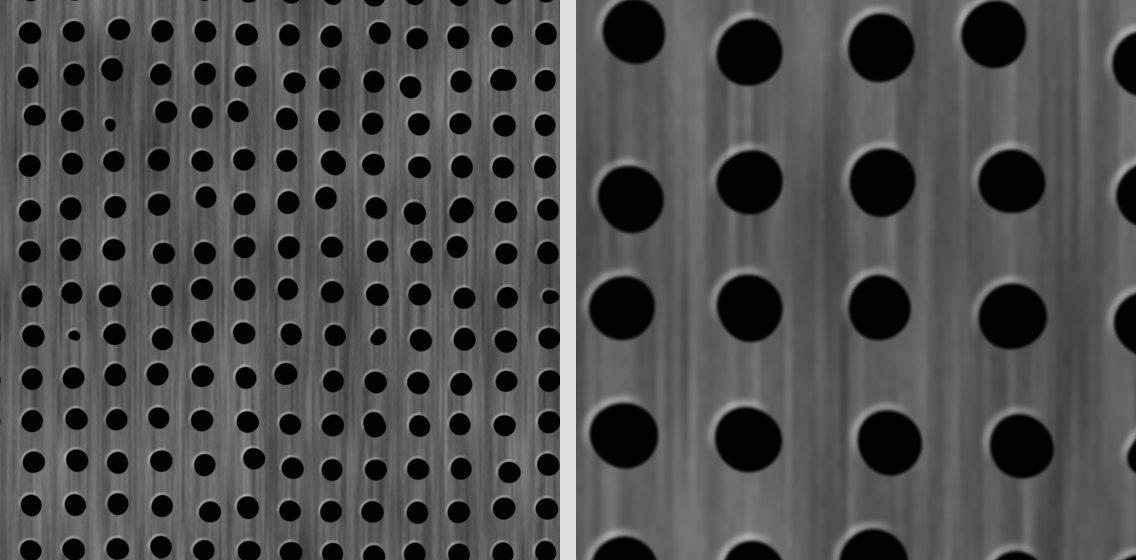
Left: the whole. Right: its middle third, enlarged.
This texture is drawn by a Shadertoy shader. Its source:

```glsl
// Brushed grey metal sheet punched with a 13 x 13 grid of slightly irregular black holes.
const float REPEATS = 13.0;                   // holes across and down
const vec2 GRID_ORIGIN = vec2(0.71, 0.19);    // first hole centre, in cells
const float HOLE_RADIUS = 0.252;              // in cells
const float DRIFT = 0.09;                     // slow wander of the grid
const float JITTER = 0.035;                   // random shift of every hole
const float SLIP = 0.13;                      // larger shift of a few holes
const float SLIP_SHARE = 0.12;
const float SMALL_SHARE = 0.035;              // undersized holes
const float LOBED_SHARE = 0.025;              // double-punched holes
const float EDGE_SOFTNESS = 0.022;
const float RIM_WIDTH = 0.035;
const float RIM_GAIN = 0.19;
const vec2 LIGHT_DIR = vec2(-0.64, 0.77);
const vec3 METAL = vec3(0.362);
const vec3 HOLE = vec3(0.008);
const float TAU = 6.28319;

vec2 hash2(vec2 p) {
    vec3 q = fract(p.xyx * vec3(0.1031, 0.1030, 0.0973));
    q += dot(q, q.yzx + 33.33);
    return fract((q.xx + q.yz) * q.zy);
}

// Value noise in -0.5..0.5 that wraps after "period" lattice cells
float wrapNoise(vec2 uv, vec2 period, float seed) {
    vec2 p = uv * period, i = floor(p), f = fract(p);
    f = f * f * (3.0 - 2.0 * f);
    vec2 a = mod(i, period) + seed, b = mod(i + 1.0, period) + seed;
    float low = mix(hash2(a).x, hash2(vec2(b.x, a.y)).x, f.x);
    float high = mix(hash2(vec2(a.x, b.y)).x, hash2(b).x, f.x);
    return mix(low, high, f.y) - 0.5;
}

// Vertical brushing over broad, soft stains
float brushedTone(vec2 uv) {
    float fine = wrapNoise(uv, vec2(211.0, 7.0), 17.0);
    float medium = wrapNoise(uv, vec2(113.0, 11.0), 41.0);
    float wide = wrapNoise(uv, vec2(41.0, 4.0), 73.0);
    float stain = wrapNoise(uv, vec2(5.0, 6.0), 97.0) + 0.5 * wrapNoise(uv, vec2(13.0, 11.0), 131.0);
    float grain = wrapNoise(uv, vec2(256.0, 128.0), 211.0);
    return 0.11 * fine + 0.10 * medium + 0.06 * wide + 0.10 * stain + 0.03 * grain;
}

// Offset of a hole from its grid point
vec2 holeOffset(vec2 id) {
    vec2 phase = TAU * id / REPEATS;
    vec2 drift = vec2(sin(phase.y + 1.5 * sin(phase.x)) * 0.6,
                      sin(phase.x + 0.8 * sin(phase.y + 1.0)));
    vec2 slip = SLIP * step(hash2(id + 61.0).x, SLIP_SHARE) * sign(hash2(id + 83.0) - 0.5);
    return DRIFT * drift + JITTER * (2.0 * hash2(id + 5.0) - 1.0) + slip;
}

// Signed distance to one hole; v runs from its centre
float holeDistance(vec2 v, vec2 id) {
    vec2 kind = hash2(id + 29.0), shape = hash2(id + 151.0);
    float radius = HOLE_RADIUS * (0.97 + 0.06 * shape.x);
    float wobble = 0.025;
    if (kind.x < SMALL_SHARE) {
        radius *= mix(0.5, 0.8, shape.x);
        wobble = 0.1;
    }
    float angle = atan(v.y, v.x);
    float outline = sin(2.0 * angle + TAU * shape.y) + 0.5 * sin(3.0 * angle + TAU * kind.y);
    float d = length(v) - radius * (1.0 + wobble * outline);
    if (kind.x > 1.0 - LOBED_SHARE) {
        vec2 lobe = 0.11 * vec2(cos(TAU * shape.y), sin(TAU * shape.y));
        d = min(d, length(v - lobe) - radius * 0.96);
    }
    return d;
}

void mainImage(out vec4 fragColor, in vec2 fragCoord) {
    vec2 uv = fragCoord / iResolution.xy;
    vec2 p = uv * REPEATS - GRID_ORIGIN;
    vec2 nearest = floor(p + 0.5);

    // Closest hole among the neighbouring grid points
    float d = 10.0;
    vec2 toPixel = vec2(1.0);
    for (int y = -1; y <= 1; y++) {
        for (int x = -1; x <= 1; x++) {
            vec2 cell = nearest + vec2(x, y);
            vec2 id = mod(cell, REPEATS);
            vec2 v = p - cell - holeOffset(id);
            float candidate = holeDistance(v, id);
            if (candidate < d) {
                d = candidate;
                toPixel = v;
            }
        }
    }

    // Metal, with a lit burr on one side of each hole
    vec3 color = METAL + brushedTone(uv);
    float facing = dot(toPixel / max(length(toPixel), 0.001), LIGHT_DIR);
    float band = (d - RIM_WIDTH) / RIM_WIDTH;
    color += RIM_GAIN * smoothstep(0.1, 0.95, facing) * exp(-band * band);

    // Hole
    float soft = max(EDGE_SOFTNESS, 0.75 * REPEATS / iResolution.y);
    color = mix(HOLE, color, smoothstep(-soft, soft, d));
    fragColor = vec4(clamp(color, 0.0, 1.0), 1.0);
}
```
